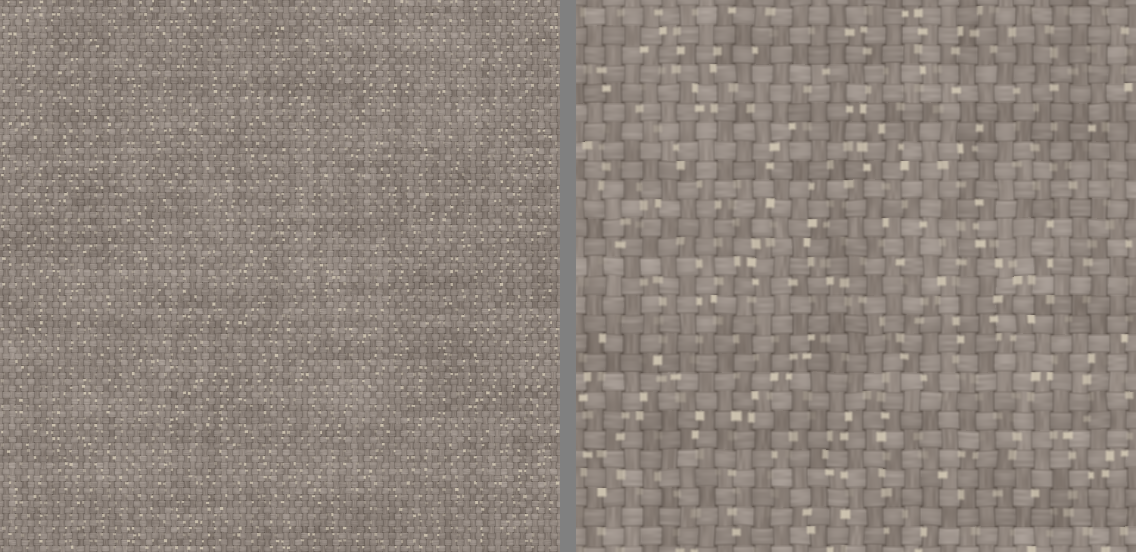
Left: the whole. Right: its middle third, enlarged.
Reproduce this texture procedurally as a WebGL 2 fragment shader.

```glsl
#version 300 es
precision highp float;
// Plain-weave cloth, 90 threads across and 86 down: raised weft and warp
// pieces alternate in a checkerboard over dark gaps, with pale flecks at the
// crossings. Hashed tints and stretched noise give uneven, slubby yarn.

uniform vec2 u_resolution;
out vec4 outColor;

float hash(vec2 cell) {
    uvec2 q = uvec2(ivec2(cell) + 4096) * 1664525u + 1013904223u;
    q.x += q.y * 1664525u;
    q.y += q.x * 1664525u;
    q ^= q >> 16;
    q.x += q.y * 1664525u;
    q.y += q.x * 1664525u;
    q ^= q >> 16;
    return float(q.x >> 8) / 16777216.0;
}

float noise(vec2 p) {
    vec2 i = floor(p), f = fract(p);
    f = f * f * (3.0 - 2.0 * f);
    return mix(mix(hash(i), hash(i + vec2(1, 0)), f.x),
               mix(hash(i + vec2(0, 1)), hash(i + vec2(1, 1)), f.x), f.y);
}

float roundBox(vec2 p, vec2 halfSize, float radius) {
    vec2 q = abs(p) - halfSize + radius;
    return length(max(q, 0.0)) + min(max(q.x, q.y), 0.0) - radius;
}

float cover(float dist, float soft) {
    return smoothstep(soft, -soft, dist);
}

void main() {
    vec2 uv = gl_FragCoord.xy / u_resolution;
    vec2 p = uv * vec2(90.0, 86.0);
    float soft = max(0.11, 64.0 / u_resolution.y);

    // Wavering threads, then the nearest weft and warp pieces
    p += 0.12 * (vec2(noise(p * 0.7 + 30.0), noise(p * 0.7 + 170.0)) - 0.5);
    float row = floor(p.y), column = floor(p.x + 0.5);
    float weftIndex = floor((p.x + row) * 0.5);
    vec2 weftPos = vec2(p.x + row - 2.0 * weftIndex - 1.0, p.y - row - 0.5);
    float along = p.y - 0.5 + column;
    float warpIndex = floor(along * 0.5 + 0.5);
    vec2 warpPos = vec2(p.x - column, along - 2.0 * warpIndex);
    vec2 weftId = vec2(weftIndex, row);
    vec2 warpId = vec2(column, warpIndex) + 300.0;

    vec3 gapColor = vec3(0.36, 0.32, 0.29);
    vec3 warpColor = vec3(0.528, 0.487, 0.457);
    vec3 weftColor = vec3(0.575, 0.535, 0.506);
    vec3 fleckColor = vec3(0.83, 0.79, 0.71);

    // Warp: narrow upright pieces, shaded towards both sides
    float warpFibre = noise(p * vec2(6.0, 1.3) + 50.0) - 0.5;
    warpColor *= 1.04 - 0.6 * warpPos.x * warpPos.x;
    warpColor += 0.05 * (hash(warpId) - 0.5) + 0.07 * warpFibre;
    float warpDist = roundBox(warpPos, vec2(0.42, 0.56), 0.12);
    vec3 color = mix(gapColor, warpColor, cover(warpDist, soft));

    // Weft: wider lying pieces, lit from above and dipping at the ends
    float weftFibre = noise(p * vec2(1.3, 6.0)) - 0.5;
    weftColor *= 1.03 + 0.06 * weftPos.y - 0.26 * weftPos.x * weftPos.x;
    weftColor += 0.05 * (hash(weftId + 700.0) - 0.5) + 0.06 * weftFibre;
    float weftDist = roundBox(weftPos, vec2(0.58, 0.45), 0.12);
    color = mix(color, weftColor, cover(weftDist, soft));

    // Slubs: long streaks along single rows, and others up the columns
    color += 0.05 * (noise(vec2(p.x * 0.07, row + 90.0)) - 0.5);
    color += 0.04 * (noise(vec2(column + 900.0, p.y * 0.07)) - 0.5);
    color += 0.035 * (noise(uv * vec2(5.0, 14.0) + 20.0) - 0.5);

    // Flecks: pale under-yarn at a random corner of each weft piece
    float chance = hash(weftId + vec2(1500.0, 400.0));
    float size = hash(weftId + vec2(2000.0, 900.0));
    float width = hash(weftId + vec2(2500.0, 1300.0));
    float side = hash(weftId + vec2(3000.0, 1700.0)) < 0.5 ? -1.0 : 1.0;
    float lift = mix(0.12, 0.32, hash(weftId + vec2(3500.0, 2100.0)));
    vec2 fleckPos = weftPos - vec2(0.62 * side, lift);
    vec2 fleckSize = vec2(mix(0.14, 0.28, width), mix(0.14, 0.26, size));
    float fleck = cover(roundBox(fleckPos, fleckSize, 0.08), soft);
    color = mix(color, fleckColor, fleck * smoothstep(0.0, 1.0, chance) * 0.9);

    outColor = vec4(color, 1.0);
}
```
